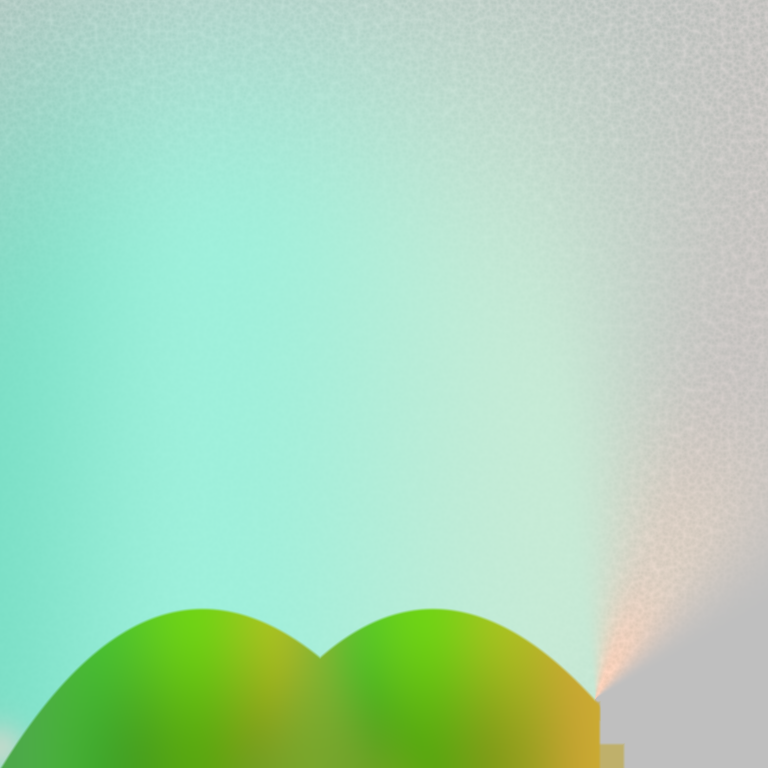
This background is drawn by a Shadertoy shader. Its source:

```glsl
const vec3 TEAL = vec3(0.47, 0.87, 0.77);
const vec3 MINT = vec3(0.62, 0.94, 0.86);
const vec3 PALE = vec3(0.78, 0.92, 0.84);
const vec3 MIST = vec3(0.76, 0.785, 0.775);
const vec3 SHADE = vec3(0.75);
const vec3 TAN = vec3(0.75, 0.69, 0.42);
const vec2 APEX = vec2(0.775, 0.09);

vec2 hash2(vec2 cell) {
    vec2 k = vec2(dot(cell, vec2(127.1, 311.7)), dot(cell, vec2(269.5, 183.3)));
    return fract(sin(k) * 43758.55);
}

// Distance to the nearest scattered point
float cellular(vec2 p) {
    vec2 cell = floor(p);
    vec2 local = fract(p);
    float nearest = 2.0;
    for (int y = -1; y <= 1; y++) {
        for (int x = -1; x <= 1; x++) {
            vec2 offset = vec2(x, y);
            nearest = min(nearest, length(offset + hash2(cell + offset) - local));
        }
    }
    return nearest;
}

float grain(vec2 p) {
    return 0.6 * cellular(p * 120.0) + 0.4 * cellular(p * 205.0 + 7.3) - 0.48;
}

float box(vec2 p, vec2 low, vec2 high, float blur) {
    vec2 d = abs(p - 0.5 * (low + high)) - 0.5 * (high - low);
    return 1.0 - smoothstep(-blur, blur, max(d.x, d.y));
}

// Signed height below the crest of a slightly skewed hill
float hillDepth(vec2 p, vec2 peak) {
    float dx = p.x - peak.x;
    return peak.y - (2.82 - 0.7 * dx) * dx * dx - p.y;
}

float hillMask(float depth, float slope, float blur) {
    return smoothstep(-blur, blur, depth / sqrt(1.0 + slope * slope));
}

vec3 hillColor(vec2 p, vec2 peak) {
    float dx = p.x - peak.x;
    vec3 color = mix(vec3(0.30, 0.66, 0.29), vec3(0.29, 0.76, 0.20), smoothstep(-0.26, -0.12, dx));
    color = mix(color, vec3(0.44, 0.83, 0.08), smoothstep(-0.15, 0.0, dx));
    color = mix(color, vec3(0.67, 0.76, 0.13), smoothstep(-0.02, 0.11, dx));
    color = mix(color, vec3(0.80, 0.67, 0.20), smoothstep(0.08, 0.20, dx));
    float shade = smoothstep(0.0, 0.21, peak.y - p.y) * (1.0 - smoothstep(0.06, 0.24, abs(dx)));
    return color * (1.0 - 0.21 * shade);
}

vec3 skyColor(vec2 p) {
    // Cool wash, fading to mist away from the centre
    vec3 color = mix(TEAL, MINT, smoothstep(-0.08, 0.28, p.x));
    color = mix(color, PALE, smoothstep(0.25, 0.75, p.x));
    float mist = smoothstep(0.35, 0.95, length(p - vec2(0.35, 0.3)));
    color = mix(color, MIST, mist);

    // Warm fan of light, then a flat shadow wedge
    vec2 ray = p - APEX;
    float angle = atan(ray.x, ray.y);
    float reach = length(ray);
    vec3 warm = mix(vec3(0.98, 0.82, 0.73), vec3(0.87, 0.82, 0.77), smoothstep(0.0, 0.2, reach));
    warm = mix(warm, vec3(0.79, 0.775, 0.765), smoothstep(0.15, 0.5, reach));
    float fan = smoothstep(-0.17, 0.42, angle);
    float wedge = smoothstep(0.5, 1.08, angle);
    color = mix(color, warm, fan);
    color = mix(color, SHADE, wedge);

    // Grain grows with the mist and the fan
    float strength = (0.02 + 0.16 * max(mist, 0.65 * fan)) * (1.0 - wedge);
    return color + grain(p) * strength * vec3(0.75, 0.55, 0.6);
}

void mainImage(out vec4 fragColor, in vec2 fragCoord) {
    vec2 p = fragCoord / iResolution.xy;
    float blur = max(0.0025, 1.0 / iResolution.y);
    vec2 leftPeak = vec2(0.264, 0.207);
    vec2 rightPeak = vec2(0.564, 0.207);
    vec3 color = skyColor(p);

    // Pale glow at the lower left corner
    color = mix(color, vec3(0.80, 0.85, 0.80), 0.8 * exp(-900.0 * dot(p - vec2(0.0, 0.025), p - vec2(0.0, 0.025))));

    // Square steps beside the right hill
    float steps = max(box(p, vec2(0.766, 0.0625), vec2(0.781, 0.086), blur),
                      box(p, vec2(0.77, -0.1), vec2(0.8125, 0.031), blur));
    color = mix(color, TAN, steps);

    // Two hills, blended softly where they overlap
    float leftDepth = hillDepth(p, leftPeak);
    float rightDepth = hillDepth(p, rightPeak);
    float leftMask = hillMask(leftDepth, 5.6 * (p.x - leftPeak.x), blur);
    float rightMask = hillMask(rightDepth, 5.6 * (p.x - rightPeak.x), blur);
    rightMask *= 1.0 - smoothstep(0.781 - blur, 0.781 + blur, p.x);
    float leftShare = smoothstep(-0.05, 0.12, leftDepth);
    float rightShare = smoothstep(-0.05, 0.12, rightDepth);
    float balance = smoothstep(-0.13, 0.13, rightDepth - leftDepth);
    balance = mix(balance, 0.5, 0.6 * min(leftShare, rightShare));
    vec3 hills = mix(hillColor(p, leftPeak), hillColor(p, rightPeak), balance);
    color = mix(color, hills, max(leftMask, rightMask));

    fragColor = vec4(clamp(color, 0.0, 1.0), 1.0);
}
```
